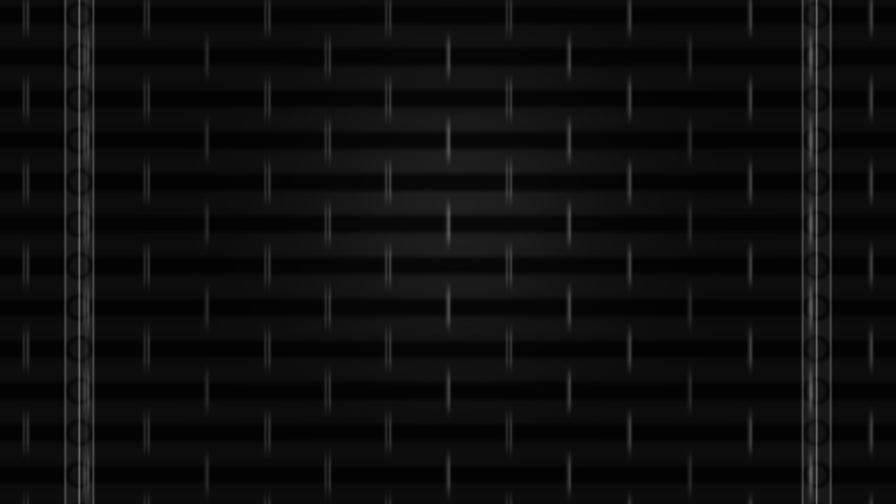
Write a WebGL 1 fragment shader that draws this background.

```glsl
precision highp float;

uniform vec2 u_resolution;

// Signed distance to the nearest multiple of a period
float repeatDistance(float x, float period) {
  return (fract(x / period + 0.5) - 0.5) * period;
}

// Soft line of the given half width
float softLine(float d, float width) {
  return exp(-d * d / (width * width));
}

// Staggered upright dashes, some of them split into two strands
float dashes(vec2 p) {
  float spacing = 0.1198;
  float column = floor(p.x / spacing + 0.5);
  float x = repeatDistance(p.x, spacing);
  float y = repeatDistance(p.y + 0.0829 * mod(column, 2.0), 0.1658);

  float everyFourth = 1.0 - step(0.5, mod(column, 4.0));
  float split = (1.0 - step(1.5, column)) * (1.0 - everyFourth);
  float single = softLine(x, 0.0036) + 0.25 * softLine(x + 0.005, 0.003);
  float twin = 0.6 * softLine(x + 0.0045, 0.003) + 0.75 * softLine(x - 0.0035, 0.003);

  float dimmed = 1.0 - 0.4 * everyFourth * step(0.5, abs(column));
  float fade = 1.0 - smoothstep(0.008, 0.058, abs(y));
  return mix(single, twin, split) * fade * dimmed;
}

void main() {
  vec2 p = (gl_FragCoord.xy - 0.5 * u_resolution) / u_resolution.y;
  vec2 grid = p - vec2(0.0016, 0.0556);

  // Soft light above the middle
  vec2 toLight = p - vec2(0.015, 0.09);
  float glow = exp(-dot(toLight, toLight) / 0.085);

  // Horizontal slats with dark gaps
  float gap = abs(repeatDistance(grid.y, 0.0829));
  float slat = smoothstep(0.009, 0.025, gap);
  float shade = (0.042 + 0.075 * glow) * mix(0.28, 1.0, slat);
  shade += 0.004 * smoothstep(0.028, 0.032, gap);

  // Mirrored rails: dark rings between three bright wires
  float rail = abs(p.x) - 0.7315;
  float inside = 1.0 - smoothstep(0.026, 0.029, abs(rail));
  float ring = length(vec2(rail, repeatDistance(grid.y, 0.0829))) - 0.023;
  float railShade = 0.075 + 0.02 * slat - 0.05 * softLine(ring, 0.006);
  shade = mix(shade, railShade, inside);
  float wires = 0.22 * softLine(abs(rail) - 0.028, 0.0024);
  wires += 0.32 * softLine(rail, 0.0022);

  // Dashes catch a little more light near the glow
  float strands = dashes(grid) * (0.22 + 0.07 * glow);
  float reflection = 0.07 * inside * softLine(grid.x - sign(p.x) * 0.7188, 0.006);

  gl_FragColor = vec4(vec3(shade + wires + strands + reflection), 1.0);
}
```
